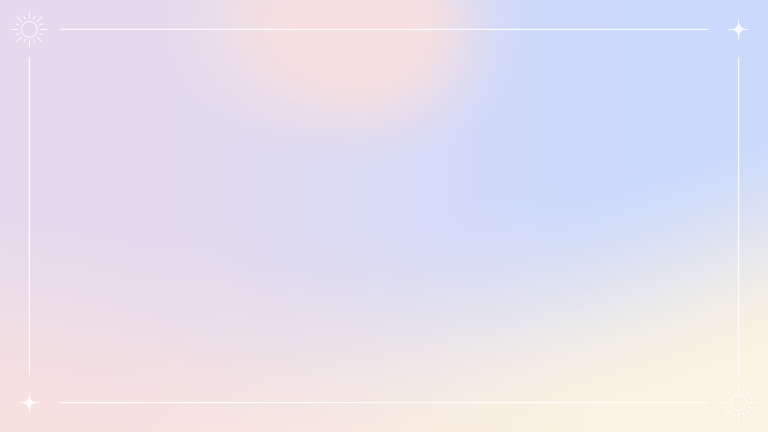
Write a Shadertoy shader that draws this background.

```glsl
// Soft pastel backdrop with a thin white frame: lavender to blue above, pink to
// cream below, joined along a curved horizon, with a peach glow at the top.
// Mirrored corners hold suns and four-point sparkles drawn by distance functions.

// Background colours
const vec3 LAVENDER = vec3(0.895, 0.855, 0.930);
const vec3 BLUE     = vec3(0.795, 0.852, 0.990);
const vec3 PINK     = vec3(0.970, 0.882, 0.875);
const vec3 CREAM    = vec3(0.980, 0.950, 0.885);
const vec3 PEACH    = vec3(0.970, 0.880, 0.880);

// Background layout, lengths in canvas heights
const vec3  HORIZON_CURVE = vec3(0.29, -0.42, 0.59);
const float HORIZON_SOFT  = 0.28;
const vec2  GLOW_CENTRE   = vec2(-0.045, 0.94);  // x from the middle
const float GLOW_LEFT     = 0.45;
const float GLOW_RIGHT    = 0.32;
const float GLOW_DOWN     = 0.30;

// Frame and ornaments, lengths in canvas heights
const vec3  INK          = vec3(1.0);
const float INK_OPACITY  = 0.85;
const float FRAME_INSET  = 0.068;
const vec2  FRAME_GAP    = vec2(0.139, 0.134);
const float LINE_HALF    = 0.0016;
const float RAY_HALF     = 0.0011;
const float SUN_RADIUS   = 0.0180;
const float RAY_START    = 0.0250;
const float RAY_SHORT    = 0.0335;
const float RAY_LONG     = 0.0410;
const float RAY_COUNT    = 16.0;
const float SPARKLE_SIZE = 0.0340;
const float SPARKLE_PINCH = 4.0;
const float TAU = 6.2831853;

float segmentDistance(vec2 p, vec2 a, vec2 b) {
    vec2 ab = b - a;
    return length(p - a - ab * clamp(dot(p - a, ab) / dot(ab, ab), 0.0, 1.0));
}

// Ring with evenly spaced rays of alternating length
float sunDistance(vec2 p) {
    float radius = length(p);
    float ring = abs(radius - SUN_RADIUS) - RAY_HALF;
    float spacing = TAU / RAY_COUNT;
    float angle = atan(p.y, p.x) + 0.5 * spacing;
    float index = floor(angle / spacing);
    float local = angle - (index + 0.5) * spacing;
    float tip = mix(RAY_LONG, RAY_SHORT, mod(index, 2.0));
    vec2 folded = radius * vec2(cos(local), sin(local));
    float ray = segmentDistance(folded, vec2(RAY_START, 0.0), vec2(tip, 0.0));
    return min(ring, ray - RAY_HALF);
}

// Four-point star with pinched sides
float sparkleDistance(vec2 p) {
    vec2 q = abs(p);
    float reach = q.x + q.y + SPARKLE_PINCH * sqrt(q.x * q.y);
    return (reach - SPARKLE_SIZE) * 0.5;
}

// Four border lines and four ornaments, folded into one quadrant
float frameDistance(vec2 centred, vec2 halfSize) {
    vec2 q = abs(centred);
    vec2 corner = halfSize - FRAME_INSET;
    vec2 lineEnd = halfSize - FRAME_GAP;
    float across = segmentDistance(q, vec2(0.0, corner.y), vec2(lineEnd.x, corner.y));
    float upright = segmentDistance(q, vec2(corner.x, 0.0), vec2(corner.x, lineEnd.y));
    float lines = min(across, upright) - LINE_HALF;
    bool sunCorner = centred.x * centred.y < 0.0;
    vec2 local = q - corner;
    float ornament = sunCorner ? sunDistance(local) : sparkleDistance(local);
    return min(lines, ornament);
}

vec3 backdrop(vec2 uv, float centredX) {
    vec3 upper = mix(LAVENDER, BLUE, smoothstep(0.1, 0.9, uv.x));
    vec3 lower = mix(PINK, CREAM, smoothstep(0.1, 0.85, uv.x));
    float horizon = dot(HORIZON_CURVE, vec3(1.0, uv.x, uv.x * uv.x));
    float rise = smoothstep(horizon - HORIZON_SOFT, horizon + HORIZON_SOFT, uv.y);
    vec3 colour = mix(lower, upper, rise);

    // Lopsided peach glow, tighter on its right side
    vec2 offset = vec2(centredX, uv.y) - GLOW_CENTRE;
    float sideReach = offset.x < 0.0 ? GLOW_LEFT : GLOW_RIGHT;
    float spread = length(offset / vec2(sideReach, GLOW_DOWN));
    return mix(colour, PEACH, 1.0 - smoothstep(0.3, 1.15, spread));
}

void mainImage(out vec4 fragColor, in vec2 fragCoord) {
    vec2 uv = fragCoord / iResolution.xy;
    vec2 halfSize = 0.5 * iResolution.xy / iResolution.y;
    vec2 centred = (uv * 2.0 - 1.0) * halfSize;
    float pixel = 1.0 / iResolution.y;

    vec3 colour = backdrop(uv, centred.x);
    float edge = frameDistance(centred, halfSize);
    float ink = 1.0 - smoothstep(-0.5 * pixel, 0.5 * pixel, edge);
    fragColor = vec4(mix(colour, INK, ink * INK_OPACITY), 1.0);
}
```
